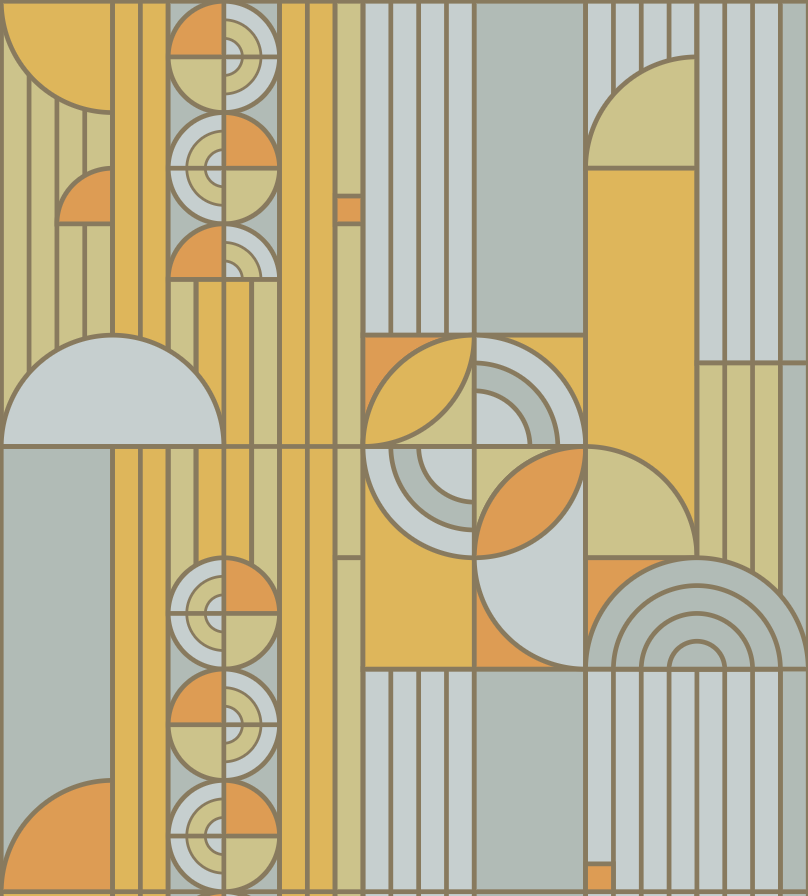
This pattern is drawn by a Shadertoy shader. Its source:

```glsl
// Art Deco panel of striped columns, quarter discs, lenses and ringed medallions.
// Painted back to front on a 29 x 32 module tile (y runs down); each shape is
// a distance function that is filled and then outlined.

const vec2 TILE = vec2(29.0, 32.0);
const float VIEW_HEIGHT = 32.2;      // modules visible from top to bottom
const float MARGIN = 0.045;          // offset of the first tile edge
const float HALF_LINE = 0.085;
const float HALF_THIN = 0.05;

const vec3 LINE   = vec3(0.535, 0.480, 0.370);
const vec3 LIGHT  = vec3(0.775, 0.810, 0.810);
const vec3 SAGE   = vec3(0.695, 0.735, 0.715);
const vec3 YELLOW = vec3(0.872, 0.712, 0.355);
const vec3 OLIVE  = vec3(0.800, 0.765, 0.545);
const vec3 ORANGE = vec3(0.865, 0.610, 0.330);

vec2 pos;       // current point in modules
float pixel;    // size of one pixel in modules
vec3 paint;     // colour painted so far

// Distance functions
float disc(vec2 centre, float radius) { return length(pos - centre) - radius; }

float box(vec2 lo, vec2 hi) {
    vec2 d = max(lo - pos, pos - hi);
    return max(d.x, d.y);
}

// Painting
void fill(float d, vec3 colour) {
    paint = mix(paint, colour, clamp(0.5 - d / pixel, 0.0, 1.0));
}

void outline(float d, float halfWidth) { fill(abs(d) - halfWidth, LINE); }

void shape(float d, vec3 colour) {
    fill(d, colour);
    outline(d, HALF_LINE);
}

void block(float x0, float y0, float x1, float y1, vec3 colour) {
    shape(box(vec2(x0, y0), vec2(x1, y1)), colour);
}

// A block ruled with one vertical line per module
void stripes(float x0, float y0, float x1, float y1, vec3 colour) {
    float d = box(vec2(x0, y0), vec2(x1, y1));
    fill(d, colour);
    fill(max(abs(pos.x - round(pos.x)) - HALF_LINE, d), LINE);
    outline(d, HALF_LINE);
}

// Quarter disc opening from its centre towards dir
void quarter(vec2 centre, vec2 dir, float radius, vec3 colour) {
    vec2 tip = centre + dir * radius;
    shape(max(disc(centre, radius), box(min(centre, tip), max(centre, tip))), colour);
}

// Concentric bands of alternating colour, limited to clip < 0
void rings(vec2 centre, float radius, float gap, int count, vec3 a, vec3 b, float clip, float halfWidth) {
    for (int i = 0; i < count; i++) {
        float d = max(disc(centre, radius - gap * float(i)), clip);
        fill(d, i % 2 == 0 ? a : b);
        outline(d, halfWidth);
    }
}

// Disc with rings on one side and two plain quarters on the other
void medallion(vec2 centre, float side) {
    vec2 q = (pos - centre) * vec2(side, 1.0);
    float d = disc(centre, 2.0);
    fill(max(d, q.x), q.y < 0.0 ? ORANGE : OLIVE);
    rings(centre, 2.0, 0.667, 3, LIGHT, OLIVE, -q.x, HALF_THIN);
    fill(max(min(abs(q.x), abs(q.y)) - HALF_LINE, d), LINE);
    outline(d, HALF_LINE);
}

void medallions(int first, int last) {
    for (int i = first; i <= last; i++)
        medallion(vec2(8.0, 2.0 + 4.0 * float(i)), i % 2 == 0 ? 1.0 : -1.0);
}

void leftColumns() {
    stripes(0.0, 0.0, 4.0, 16.0, OLIVE);
    quarter(vec2(4, 0), vec2(-1, 1), 4.0, YELLOW);
    quarter(vec2(4, 8), vec2(-1, -1), 2.0, ORANGE);
    block(0.0, 16.0, 4.0, 32.0, SAGE);
    quarter(vec2(4, 32), vec2(-1, -1), 4.0, ORANGE);
    stripes(4.0, 0.0, 6.0, 32.0, YELLOW);
    // Medallion column, interrupted by stripes
    block(6.0, 0.0, 10.0, 32.0, SAGE);
    medallions(0, 2);
    stripes(6.0, 10.0, 10.0, 22.0, OLIVE);
    stripes(7.0, 10.0, 9.0, 22.0, YELLOW);
    medallions(5, 7);
    stripes(10.0, 0.0, 12.0, 32.0, YELLOW);
    block(12.0, 0.0, 13.0, 20.0, OLIVE);
    block(12.0, 20.0, 13.0, 32.0, OLIVE);
    block(12.0, 7.0, 13.0, 8.0, ORANGE);
    shape(max(disc(vec2(4, 16), 4.0), pos.y - 16.0), LIGHT);
}

void centreMotif() {
    stripes(13.0, 0.0, 17.0, 12.0, LIGHT);
    stripes(13.0, 24.0, 17.0, 32.0, LIGHT);
    block(17.0, 0.0, 21.0, 12.0, SAGE);
    block(17.0, 24.0, 21.0, 32.0, SAGE);
    vec2 hub = vec2(17, 16);
    // Upper pair: lens and rings
    block(13.0, 12.0, 17.0, 16.0, ORANGE);
    quarter(hub, vec2(-1, -1), 4.0, OLIVE);
    shape(max(disc(hub, 4.0), disc(vec2(13, 12), 4.0)), YELLOW);
    block(17.0, 12.0, 21.0, 16.0, YELLOW);
    rings(hub, 4.0, 1.0, 3, LIGHT, SAGE, box(vec2(17, 12), vec2(21, 16)), HALF_LINE);
    // Lower pair: rings, then half disc crossed by a lens
    block(13.0, 16.0, 17.0, 24.0, YELLOW);
    rings(hub, 4.0, 1.0, 3, LIGHT, SAGE, box(vec2(13, 16), vec2(17, 20)), HALF_LINE);
    block(17.0, 16.0, 21.0, 24.0, pos.y < 20.0 ? OLIVE : ORANGE);
    float halfDisc = max(disc(vec2(21, 20), 4.0), pos.x - 21.0);
    shape(halfDisc, LIGHT);
    shape(max(halfDisc, disc(hub, 4.0)), ORANGE);
}

void rightColumns() {
    stripes(21.0, 0.0, 25.0, 6.0, LIGHT);
    quarter(vec2(25, 6), vec2(-1, -1), 4.0, OLIVE);
    block(21.0, 6.0, 25.0, 20.0, YELLOW);
    quarter(vec2(21, 20), vec2(1, -1), 4.0, OLIVE);
    block(21.0, 20.0, 25.0, 24.0, ORANGE);
    stripes(25.0, 0.0, 28.0, 13.0, LIGHT);
    stripes(25.0, 13.0, 28.0, 24.0, OLIVE);
    block(28.0, 0.0, 29.0, 13.0, SAGE);
    block(28.0, 13.0, 29.0, 32.0, SAGE);
    stripes(21.0, 24.0, 28.0, 32.0, LIGHT);
    block(21.0, 31.0, 22.0, 32.0, ORANGE);
    rings(vec2(25, 24), 4.0, 1.0, 4, SAGE, SAGE, pos.y - 24.0, HALF_LINE);
}

void mainImage(out vec4 fragColor, in vec2 fragCoord) {
    pixel = VIEW_HEIGHT / iResolution.y;
    pos = mod(vec2(fragCoord.x, iResolution.y - fragCoord.y) * pixel - MARGIN, TILE);
    paint = LIGHT;
    leftColumns();
    centreMotif();
    rightColumns();
    fill(max(abs(pos.y - 16.0) - HALF_LINE, pos.x - 21.0), LINE);
    fragColor = vec4(paint, 1.0);
}
```
